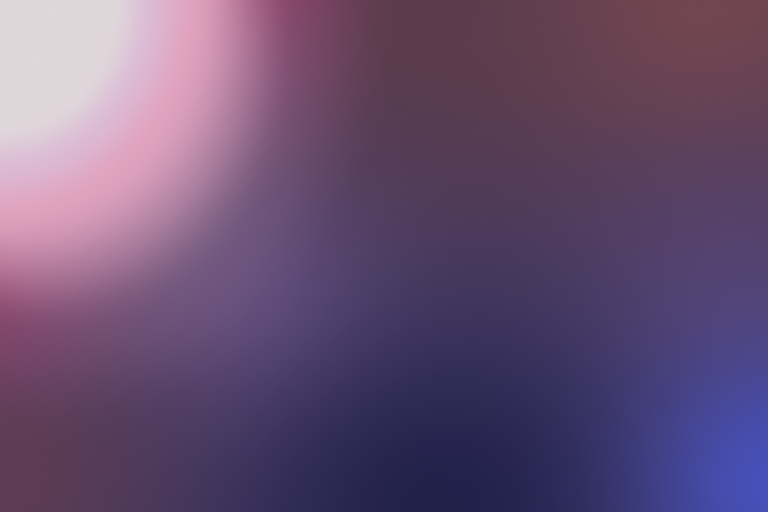
Give the GLSL for this background, as a Shadertoy shader.

```glsl
// A soft, blurred colour field: a pale corner light fades through pink into wine and violet,
// with navy shade below and a blue corner. Gaussian pools are layered over a vertical
// gradient, then an elliptical glow with its own colour ramp is laid on top.

// Colours of the field
const vec3 INDIGO = vec3(0.250, 0.220, 0.385);
const vec3 WINE   = vec3(0.350, 0.232, 0.298);
const vec3 BRICK  = vec3(0.447, 0.272, 0.314);
const vec3 DUSK   = vec3(0.350, 0.272, 0.450);
const vec3 VIOLET = vec3(0.410, 0.325, 0.515);
const vec3 MAROON = vec3(0.370, 0.237, 0.325);
const vec3 NAVY   = vec3(0.130, 0.127, 0.288);
const vec3 BLUE   = vec3(0.275, 0.314, 0.725);

// Colours of the corner glow, from the inside out
const vec3 PALE     = vec3(0.875, 0.840, 0.855);
const vec3 LAVENDER = vec3(0.862, 0.735, 0.835);
const vec3 PINK     = vec3(0.878, 0.640, 0.750);
const vec3 PLUM     = vec3(0.549, 0.282, 0.431);
const vec3 HAZE     = vec3(0.475, 0.365, 0.505);

const float ASPECT = 1.5;        // width of the layout, in canvas heights
const float GLOW_SQUASH = 0.9;   // vertical scale of the glow distance
const float GLOW_FADE_IN = 0.5;  // distance where the glow begins to thin out
const float GLOW_FADE_OUT = 0.8; // distance where the glow is gone
const float DITHER = 1.0 / 255.0;

// Gaussian weight of a pool of colour
float pool(vec2 p, vec2 centre, vec2 radius) {
    vec2 q = (p - centre) / radius;
    return exp(-dot(q, q));
}

// Sine-free hash in the range 0 to 1
float hash(vec2 p) {
    vec3 q = fract(vec3(p.xyx) * 0.1031);
    q += dot(q, q.yzx + 33.33);
    return fract((q.x + q.y) * q.z);
}

// Vertical gradient with broad overlapping pools
vec3 colourField(vec2 p) {
    vec3 col = mix(INDIGO, WINE, smoothstep(0.2, 0.95, p.y));
    col = mix(col, BRICK, pool(p, vec2(1.38, 1.00), vec2(0.32, 0.30)));
    col = mix(col, DUSK, 0.8 * pool(p, vec2(1.42, 0.42), vec2(0.32, 0.30)));
    col = mix(col, VIOLET, pool(p, vec2(0.44, 0.41), vec2(0.29, 0.27)));
    col = mix(col, MAROON, pool(p, vec2(0.00, 0.08), vec2(0.36, 0.34)));
    col = mix(col, NAVY, pool(p, vec2(0.87, 0.00), vec2(0.40, 0.33)));
    return mix(col, BLUE, pool(p, vec2(1.52, 0.05), vec2(0.27)));
}

// Glow from the upper left corner: colour in rgb, coverage in a
vec4 cornerGlow(vec2 p) {
    vec2 q = vec2(p.x, (1.0 - p.y) * GLOW_SQUASH);
    float d = length(q);
    // 0 along the canvas edges, 1 along the diagonal
    float diagonal = 2.0 * q.x * q.y / max(d * d, 1e-4);
    vec3 rim = mix(PLUM, HAZE, diagonal);
    vec3 col = mix(PALE, LAVENDER, smoothstep(0.22, 0.30, d));
    col = mix(col, PINK, smoothstep(0.28, 0.38, d));
    col = mix(col, rim, smoothstep(0.36, mix(0.58, 0.64, diagonal), d));
    return vec4(col, 1.0 - smoothstep(GLOW_FADE_IN, GLOW_FADE_OUT, d));
}

void mainImage(out vec4 fragColor, in vec2 fragCoord) {
    vec2 p = fragCoord / iResolution.xy * vec2(ASPECT, 1.0);
    vec4 glow = cornerGlow(p);
    vec3 col = mix(colourField(p), glow.rgb, glow.a);
    // Faint dither against banding
    col += (hash(fragCoord) - 0.5) * DITHER;
    fragColor = vec4(col, 1.0);
}
```
